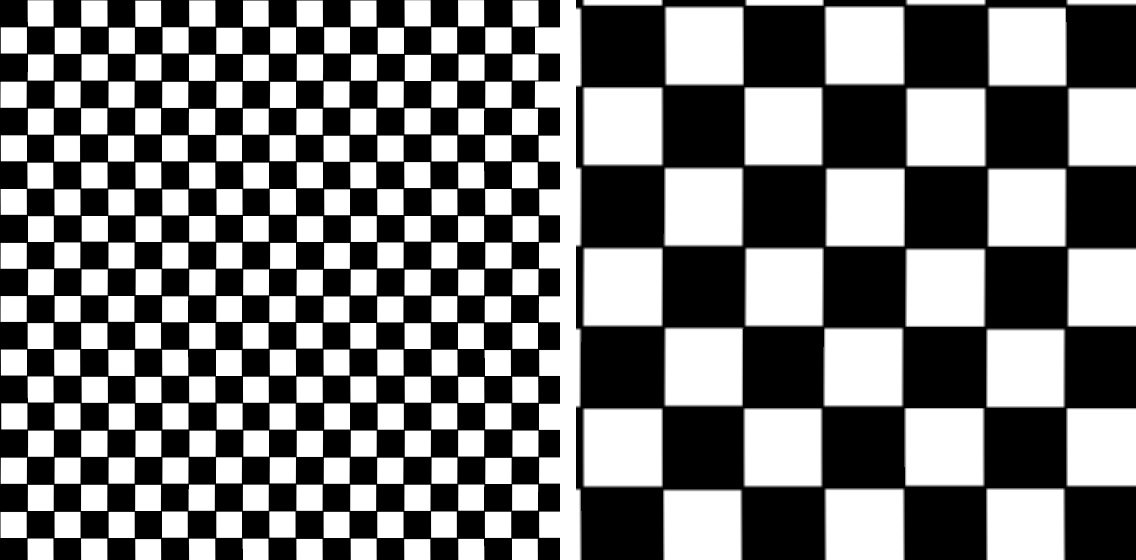
Left: the whole. Right: its middle third, enlarged.
A three.js fragment shader for this pattern:

```glsl
// A black and white checkerboard, a little under 21 cells each way, starting
// with a whole black cell at the upper left. Each white cell is a soft-edged box
// just smaller than its cell; slow sines and a hash make the grid slightly uneven.

varying vec2 vUv;

const float CELLS = 20.81;          // cells across the canvas
const vec2 ORIGIN = vec2(0.012, 0.0); // grid offset, in cells
const float HALF_SIDE = 0.484;      // half side of a white box, in cells
const float SOFTNESS = 0.04;        // width of the grey edge, in cells
const float JITTER = 0.012;         // random shift of each box, in cells
const vec2 DRIFT = vec2(0.006, 0.02); // slow bending of the grid, in cells
const float NARROW_COLUMN = 19.0;   // column with some narrower black cells
const float NARROW_ROWS = 4.0;      // rows from the top that may be narrow
const float NARROW_WIDTH = 0.84;    // width of a narrow cell
const vec3 BLACK = vec3(0.0);
const vec3 WHITE = vec3(1.0);

vec2 hash2(vec2 p) {
  vec2 q = vec2(dot(p, vec2(127.1, 311.7)), dot(p, vec2(269.5, 183.3)));
  return fract(sin(q) * 43758.5);
}

// Bends the grid gently, so that its lines are not perfectly spaced.
vec2 driftGrid(vec2 p) {
  vec2 bend = vec2(sin(p.y * 0.9) + sin(p.x * 1.7), sin(p.y * 0.33));
  return p - ORIGIN - DRIFT * bend;
}

// Narrows the black cells of one column near the top right.
vec2 narrowCells(vec2 p) {
  float row = floor(p.y);
  bool isNarrow = row < NARROW_ROWS && mod(row, 2.0) > 0.5 && p.x > NARROW_COLUMN;
  if (isNarrow) {
    p.x = NARROW_COLUMN + min((p.x - NARROW_COLUMN) / NARROW_WIDTH, 1.5);
  }
  return p;
}

// Coverage of a soft-edged square about the origin.
float softBox(vec2 p) {
  vec2 inside = HALF_SIDE - abs(p);
  vec2 cover = clamp(inside / SOFTNESS + 0.5, 0.0, 1.0);
  return cover.x * cover.y;
}

void main() {
  // Grid position, with rows counted from the top.
  vec2 grid = vec2(vUv.x, 1.0 - vUv.y) * CELLS;
  grid = narrowCells(driftGrid(grid));
  vec2 cell = floor(grid);

  // White boxes on every other cell, each a little out of place.
  float isWhite = mod(cell.x + cell.y, 2.0);
  vec2 shift = JITTER * (2.0 * hash2(cell) - 1.0);
  float cover = isWhite * softBox(grid - cell - 0.5 - shift);

  gl_FragColor = vec4(mix(BLACK, WHITE, cover), 1.0);
}
```
